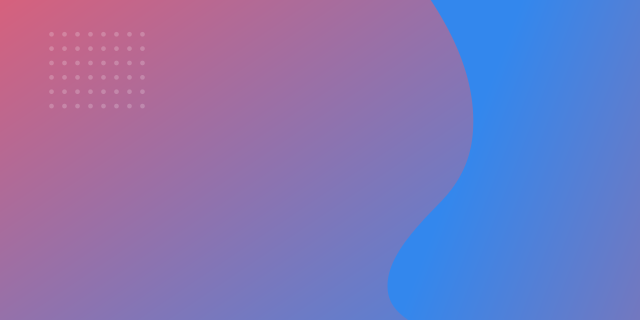
Give the GLSL for this background, as a WebGL 1 fragment shader.

```glsl
precision highp float;

uniform vec2 u_resolution;

const vec3 ROSE = vec3(0.84, 0.38, 0.49);
const vec3 PERIWINKLE = vec3(0.33, 0.505, 0.84);
const vec3 AZURE = vec3(0.20, 0.53, 0.93);
const vec3 DUSK = vec3(0.45, 0.47, 0.75);
const float DOT_OPACITY = 0.2;

// Cubic through two knots, each given as (position, value, slope).
float hermite(vec3 a, vec3 b, float y) {
  float span = b.x - a.x;
  float t = (y - a.x) / span;
  float s = 1.0 - t;
  float ends = a.y * (1.0 + 2.0 * t) * s * s + b.y * t * t * (3.0 - 2.0 * t);
  return ends + span * t * s * (a.z * s - b.z * t);
}

// Horizontal position of the wavy border at depth y below the top edge.
float waveX(float y) {
  vec3 top = vec3(0.0, 1.346, 0.66);
  vec3 bulge = vec3(0.378, 1.479, 0.0);
  vec3 bend = vec3(0.633, 1.375, -0.98);
  vec3 hollow = vec3(0.893, 1.211, 0.0);
  vec3 bottom = vec3(1.0, 1.276, 1.5);
  if (y < bulge.x) return hermite(top, bulge, y);
  if (y < bend.x) return hermite(bulge, bend, y);
  if (y < hollow.x) return hermite(bend, hollow, y);
  return hermite(hollow, bottom, y);
}

// Approximate signed distance, positive to the right of the border.
float waveDistance(vec2 p) {
  float h = 0.002;
  float slope = (waveX(p.y + h) - waveX(p.y - h)) / (2.0 * h);
  return (p.x - waveX(p.y)) / sqrt(1.0 + slope * slope);
}

// Distance to the nearest dot of a finite grid.
float dotGridDistance(vec2 p, vec2 origin, vec2 spacing, vec2 count, float radius) {
  vec2 cell = clamp(floor((p - origin) / spacing + 0.5), vec2(0.0), count - 1.0);
  return length(p - origin - cell * spacing) - radius;
}

float coverage(float distance, float pixel) {
  return clamp(0.5 - distance / pixel, 0.0, 1.0);
}

vec3 leftGradient(vec2 p) {
  return mix(ROSE, PERIWINKLE, clamp(0.5 * (p.x / 1.479 + p.y), 0.0, 1.0));
}

vec3 rightGradient(vec2 p) {
  float along = p.x + 0.385 * p.y;
  return mix(AZURE, DUSK, clamp((along - 1.63) / 0.755, 0.0, 1.0));
}

void main() {
  // Canvas heights, measured downward from the top left corner.
  float pixel = 1.0 / u_resolution.y;
  vec2 p = gl_FragCoord.xy * pixel;
  p.y = 1.0 - p.y;

  // Diagonal background with a faint grid of dots.
  vec3 color = leftGradient(p);
  float dots = dotGridDistance(p, vec2(0.161, 0.107), vec2(0.0406, 0.0449),
                               vec2(8.0, 6.0), 0.0072);
  color = mix(color, vec3(1.0), DOT_OPACITY * coverage(dots, pixel));

  // Blue wave on the right.
  color = mix(color, rightGradient(p), coverage(-waveDistance(p), pixel));

  gl_FragColor = vec4(color, 1.0);
}
```
